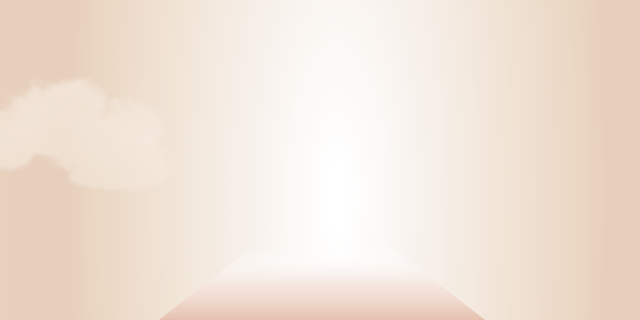
A WebGL 1 fragment shader for this background:

```glsl
precision highp float;
// Draws a warm beige backdrop with a tall white glow, a rosy floor and a soft cloud.
uniform vec2 u_resolution;

const vec3 WHITE = vec3(1.0);
const vec3 PEARL = vec3(0.968, 0.942, 0.918);
const vec3 CREAM = vec3(0.945, 0.893, 0.838);
const vec3 SAND = vec3(0.914, 0.835, 0.757);
const vec3 BLUSH = vec3(0.906, 0.813, 0.740);
const vec3 ROSE = vec3(0.900, 0.750, 0.680);
const vec3 CLOUD = vec3(0.960, 0.920, 0.875);

float hash(vec2 p) {
  p = fract(p * vec2(0.1031, 0.1137));
  p += dot(p, p.yx + 33.33);
  return fract((p.x + p.y) * p.x * 19.7);
}

float valueNoise(vec2 p) {
  vec2 cell = floor(p);
  vec2 f = fract(p);
  f = f * f * (3.0 - 2.0 * f);
  float low = mix(hash(cell), hash(cell + vec2(1.0, 0.0)), f.x);
  float high = mix(hash(cell + vec2(0.0, 1.0)), hash(cell + vec2(1.0)), f.x);
  return mix(low, high, f.y);
}

float fbm(vec2 p) {
  float sum = 0.0;
  float weight = 0.5;
  for (int i = 0; i < 5; i++) {
    sum += weight * valueNoise(p);
    p = mat2(1.6, 1.2, -1.2, 1.6) * p + 17.3;
    weight *= 0.5;
  }
  return sum;
}

float ramp(float start, float end, float x) {
  return clamp((x - start) / (end - start), 0.0, 1.0);
}

// Positive inside the ellipse, zero on its rim
float puff(vec2 p, vec2 center, vec2 radius) {
  return 1.0 - length((p - center) / radius);
}

// Tall radial gradient, from white through cream to sand
vec3 backdrop(vec2 p, vec2 center) {
  float d = length((p - center) * vec2(1.0, 0.33));
  vec3 color = mix(WHITE, PEARL, ramp(0.03, 0.29, d));
  color = mix(color, CREAM, ramp(0.29, 0.53, d));
  color = mix(color, SAND, ramp(0.53, 0.79, d));
  color = mix(color, BLUSH, ramp(0.78, 0.84, d));
  // Faint vertical banding
  float band = valueNoise(vec2(p.x * 24.0, p.y * 0.6)) - 0.5;
  return color + band * vec3(0.002, -0.003, 0.005) * ramp(0.1, 0.4, d);
}

// Trapezoid that fades upward into the glow
vec3 addFloor(vec3 base, vec2 p, float pixel) {
  float halfWidth = 0.51 - 1.29 * p.y;
  float inside = smoothstep(-pixel, pixel, halfWidth - abs(p.x - 1.006));
  float fade = 1.0 - smoothstep(0.11, 0.24, p.y);
  vec3 color = mix(ROSE, WHITE, pow(ramp(0.0, 0.2, p.y), 0.8));
  return mix(base, color, inside * fade);
}

// Overlapping puffs with a noisy, wispy rim
vec3 addCloud(vec3 base, vec2 p) {
  float wisps = fbm(p * 16.0 + 4.0);
  vec2 q = p + 0.025 * (vec2(wisps, fbm(p * 13.0 + 41.0)) - 0.5);
  float body = puff(q, vec2(0.17, 0.625), vec2(0.19, 0.145));
  body = max(body, puff(q, vec2(0.385, 0.555), vec2(0.15, 0.135)));
  body = max(body, puff(q, vec2(0.02, 0.555), vec2(0.12, 0.095)));
  body = max(body, puff(q, vec2(0.24, 0.57), vec2(0.18, 0.125)));
  body = max(body, puff(q, vec2(0.37, 0.47), vec2(0.18, 0.075)));
  float cover = smoothstep(-0.02, 0.30, body + (wisps - 0.48) * 0.65);
  float shade = 0.62 + 0.25 * (fbm(p * 9.0 + 23.0) - 0.5);
  shade *= mix(0.75, 1.1, smoothstep(0.4, 0.58, p.y));
  return mix(base, CLOUD, cover * shade);
}

void main() {
  vec2 p = gl_FragCoord.xy / u_resolution;
  p.x *= 2.0;
  float pixel = 1.0 / u_resolution.y;
  vec3 color = backdrop(p, vec2(1.055, 0.39));
  color = addFloor(color, p, pixel);
  color = addCloud(color, p);
  gl_FragColor = vec4(color, 1.0);
}
```
